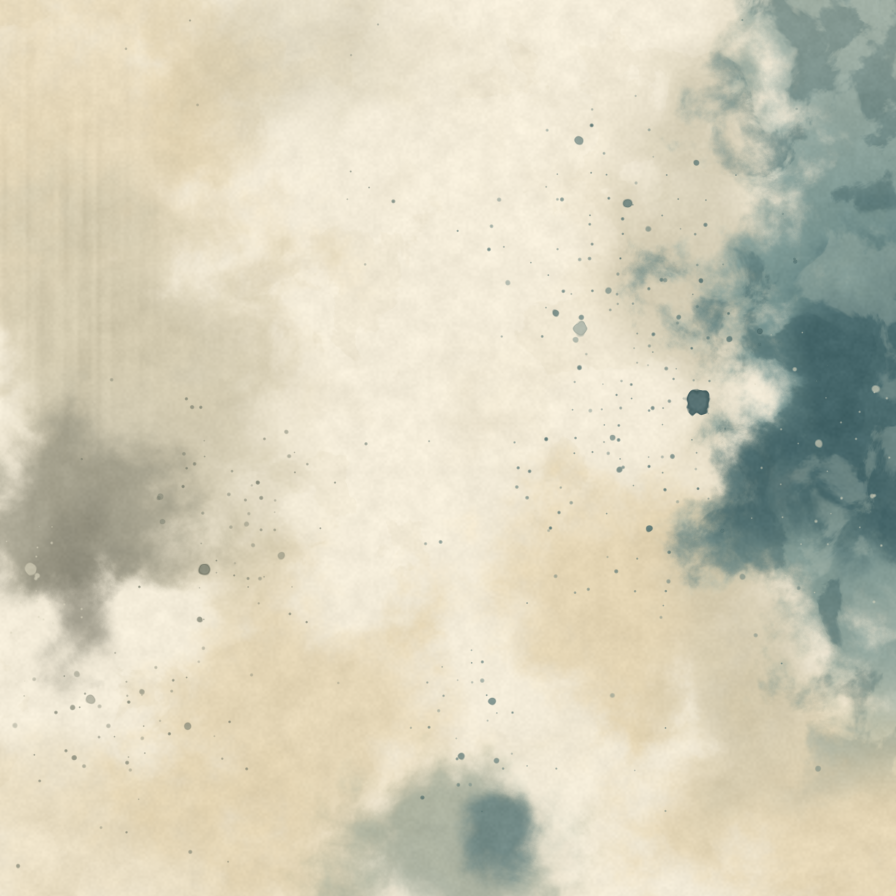
Give the GLSL for this background, as a Shadertoy shader.

```glsl
float hash(vec2 p) {
    vec3 q = fract(vec3(p.xyx) * 0.1031);
    q += dot(q, q.yzx + 33.33);
    return fract((q.x + q.y) * q.z);
}

float noise(vec2 p) {
    vec2 i = floor(p), f = fract(p);
    f = f * f * (3.0 - 2.0 * f);
    return mix(mix(hash(i), hash(i + vec2(1, 0)), f.x),
               mix(hash(i + vec2(0, 1)), hash(i + vec2(1, 1)), f.x), f.y);
}

float fbm(vec2 p) {
    float sum = 0.0, amp = 0.5;
    for (int i = 0; i < 6; i++) {
        sum += amp * noise(p);
        p = mat2(1.6, 1.2, -1.2, 1.6) * p + 17.3;
        amp *= 0.53;
    }
    return sum / 1.04;
}

// Ragged elliptical stain; rough is a zero-centred noise value
float wash(vec2 p, vec2 centre, vec2 radius, float rough) {
    return 1.0 - smoothstep(0.3, 1.2, length((p - centre) / radius) - rough);
}

float cluster(vec2 p, vec2 centre, vec2 radius) {
    vec2 d = (p - centre) / radius;
    return exp(-dot(d, d));
}

// Round drop with a wobbly outline: x is the fill, y the darker rim
vec2 drop(vec2 p, vec2 centre, float radius) {
    float d = length(p - centre) + (noise(p * 180.0) - 0.5) * radius * 0.4;
    float aa = 1.2 / iResolution.y;
    float fill = 1.0 - smoothstep(radius - aa, radius + aa, d);
    return vec2(fill, fill * smoothstep(0.6, 1.0, d / radius));
}

void mainImage(out vec4 fragColor, in vec2 fragCoord) {
    vec2 p = fragCoord / iResolution.xy;
    vec2 warp = vec2(noise(p * 22.0), noise(p * 22.0 + 40.0)) - 0.5;
    vec2 q = p + warp * 0.025;
    float broad = fbm(q * 7.0 + 3.0) - 0.5;
    float blotch = fbm(q * 13.0 + 31.0) - 0.5;
    float fine = fbm(p * 55.0 + 9.0) - 0.5;
    float rough = broad * 1.3 + blotch * 1.2 + fine * 0.5;

    // Cream paper with faint layered blooms
    vec3 tan1 = vec3(0.87, 0.80, 0.65), olive = vec3(0.80, 0.77, 0.67);
    vec3 col = mix(vec3(0.955, 0.925, 0.850), vec3(0.90, 0.86, 0.76),
                   smoothstep(-0.08, 0.28, broad) * 0.55);
    col = mix(col, vec3(0.89, 0.85, 0.75), smoothstep(0.08, 0.12, blotch) * 0.25);

    // Warm washes
    col = mix(col, tan1, 0.55 * wash(p, vec2(0.10, 0.84), vec2(0.26, 0.34), rough));
    col = mix(col, tan1, 0.50 * wash(p, vec2(0.21, 0.89), vec2(0.06, 0.13), rough));
    col = mix(col, tan1, 0.65 * wash(p, vec2(0.36, 0.19), vec2(0.22, 0.17), rough));
    col = mix(col, tan1, 0.70 * wash(p, vec2(0.68, 0.33), vec2(0.22, 0.15), rough));
    col = mix(col, tan1, 0.70 * wash(p, vec2(0.95, 0.08), vec2(0.30, 0.20), rough));
    col = mix(col, tan1, 0.35 * wash(p, vec2(0.12, 0.05), vec2(0.30, 0.12), rough));

    // Olive halos
    col = mix(col, olive, 0.40 * wash(p, vec2(0.32, 0.93), vec2(0.16, 0.14), rough));
    col = mix(col, olive, 0.75 * wash(p, vec2(0.14, 0.58), vec2(0.18, 0.26), rough));
    col = mix(col, olive, 0.65 * wash(p, vec2(0.79, 0.76), vec2(0.09, 0.28), rough));
    col = mix(col, olive, 0.60 * wash(p, vec2(0.84, 0.25), vec2(0.10, 0.20), rough));

    // Grey stain on the left
    vec3 grey = vec3(0.59, 0.58, 0.51);
    col = mix(col, grey, 0.80 * wash(p, vec2(0.07, 0.41), vec2(0.13, 0.13), rough));
    col = mix(col, grey * 0.85, 0.70 * wash(p, vec2(0.09, 0.31), vec2(0.06, 0.10), rough));

    // Teal bank on the right, paler at both ends
    float edge = 0.83 + 0.11 * (1.0 - smoothstep(0.17, 0.45, p.y));
    float bank = smoothstep(-0.35, 0.65, (p.x - edge) / 0.12 + rough * 1.5);
    bank *= smoothstep(0.08, 0.30, p.y) * (1.0 - 0.2 * smoothstep(0.75, 1.0, p.y));
    vec3 teal = mix(vec3(0.52, 0.61, 0.58), vec3(0.39, 0.53, 0.53),
                    cluster(p, vec2(0.95, 0.60), vec2(0.3, 0.24)));
    col = mix(col, teal, bank * 0.90);
    vec3 deep = vec3(0.23, 0.36, 0.38);
    col = mix(col, deep, 0.75 * wash(p, vec2(0.97, 0.56), vec2(0.09, 0.18), rough));
    col = mix(col, deep, 0.65 * wash(p, vec2(0.89, 0.465), vec2(0.09, 0.06), rough));
    col = mix(col, deep, 0.35 * bank * smoothstep(0.06, 0.13, blotch));
    col = mix(col, vec3(0.68, 0.73, 0.68), 0.30 * bank * smoothstep(0.06, 0.14, -blotch));

    // Teal stain at the bottom
    col = mix(col, vec3(0.62, 0.66, 0.60), 0.80 * wash(p, vec2(0.52, 0.06), vec2(0.14, 0.11), rough));
    col = mix(col, vec3(0.38, 0.49, 0.49), 0.80 * wash(p, vec2(0.565, 0.07), vec2(0.045, 0.05), rough));

    // Splatter in three sizes, gathered around the stains
    for (int i = 0; i < 3; i++) {
        float cells = 15.0 * exp2(float(i));
        vec2 id = floor(p * cells), seed = id + float(i) * 71.0;
        vec2 centre = (id + 0.25 + 0.5 * vec2(hash(seed + 5.1), hash(seed + 8.7))) / cells;
        float density = cluster(centre, vec2(0.70, 0.60), vec2(0.11, 0.21))
                      + 0.7 * cluster(centre, vec2(0.26, 0.40), vec2(0.08, 0.13))
                      + 0.8 * cluster(centre, vec2(0.13, 0.19), vec2(0.09, 0.08))
                      + 0.8 * cluster(centre, vec2(0.50, 0.20), vec2(0.07, 0.06));
        float present = step(hash(seed), 0.50 * density + 0.008);
        float radius = mix(0.03, 0.12, pow(hash(seed + 2.3), 2.0)) / cells;
        vec2 ink = drop(p, centre, radius) * present;
        vec3 inkColor = mix(vec3(0.48, 0.50, 0.44), vec3(0.33, 0.45, 0.45), smoothstep(0.3, 0.55, p.x));
        col = mix(col, inkColor - 0.10 * ink.y, ink.x * mix(0.35, 0.9, hash(seed + 4.4)));

        // Pale flecks lifted out of the dark stains
        float lifted = cluster(centre, vec2(0.03, 0.35), vec2(0.05, 0.06))
                     + 0.5 * cluster(centre, vec2(0.92, 0.48), vec2(0.08, 0.10));
        float fleck = drop(p, centre, radius * 0.8).x * step(hash(seed + 6.6), lifted * 0.6);
        col = mix(col, vec3(0.86, 0.84, 0.75), fleck * 0.65);
    }
    vec2 bigDrop = drop(p, vec2(0.779, 0.552), 0.0145);
    col = mix(col, vec3(0.32, 0.43, 0.44) - 0.08 * bigDrop.y, bigDrop.x * 0.95);

    // Dry vertical brush streaks and paper grain
    float streak = noise(p * vec2(190.0, 5.0)) - 0.5;
    col += streak * 0.05 * cluster(p, vec2(0.05, 0.68), vec2(0.12, 0.25));
    col += fine * 0.07 + (noise(p * 330.0) - 0.5) * 0.022;
    fragColor = vec4(clamp(col, 0.0, 1.0), 1.0);
}
```
